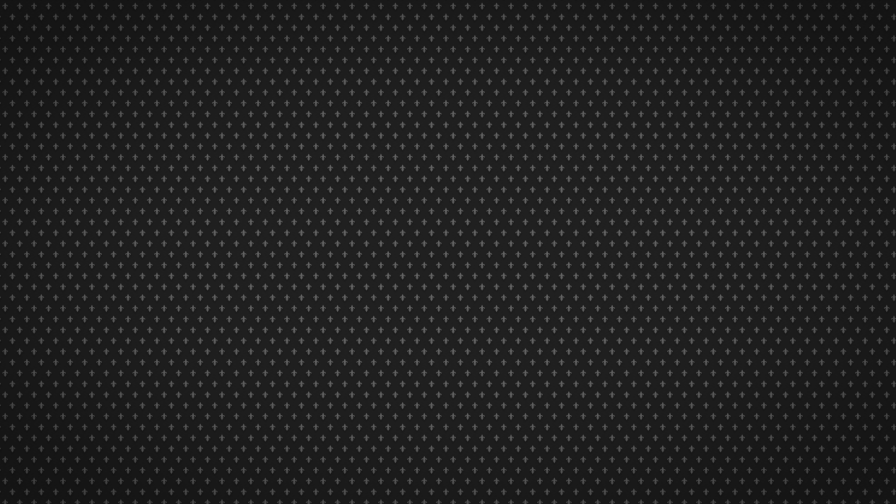
A Shadertoy shader for this pattern:

```glsl
// Dense staggered rows of tiny grey fleur-de-lis on charcoal with a soft vignette.
#define REPEATS vec2(62.0, 41.5)  // cells per canvas width, across and down
#define ANCHOR vec2(0.36, 0.29)   // first motif from the top left, in cells
#define MOTIF_SCALE 54.0          // motif units per canvas width
#define GROUND 0.125
#define INK 0.385
#define VIGNETTE 0.36
#define SHADOW 0.12
#define GRAIN 0.002
#define SOFTNESS 1.25             // sample footprint, in pixels
#define SAMPLES 4

float segmentDist(vec2 p, vec2 a, vec2 b) {
    vec2 pa = p - a, ba = b - a;
    return length(pa - ba * clamp(dot(pa, ba) / dot(ba, ba), 0.0, 1.0));
}

// Pointed lens, h and w are its half height and half width.
float petalDist(vec2 p, float h, float w) {
    p = abs(p);
    float offset = (h * h - w * w) / (2.0 * w);
    float tip = length(p - vec2(0.0, h));
    float side = length(p + vec2(offset, 0.0)) - (offset + w);
    return (p.y - h) * offset > p.x * h ? tip : side;
}

float lilyDist(vec2 p) {
    p.x = abs(p.x);
    float d = petalDist(p - vec2(0.0, 0.065), 0.155, 0.058);
    // Side petal: an arch curling outwards and down
    vec2 c = p - vec2(0.092, 0.005);
    float arch = c.y > 0.0 ? abs(length(c) - 0.052)
                           : length(vec2(abs(c.x) - 0.052, c.y));
    d = min(d, arch - 0.025);
    d = min(d, segmentDist(p, vec2(0.04, 0.0), vec2(0.0, -0.06)) - 0.022);
    // Band, stem and foot
    d = min(d, segmentDist(p, vec2(0.0, -0.06), vec2(0.075, -0.06)) - 0.018);
    d = min(d, petalDist(p - vec2(0.0, -0.11), 0.10, 0.042));
    return min(d, segmentDist(p, vec2(0.0, -0.08), vec2(0.06, -0.125)) - 0.016);
}

// Offset from the nearest motif of two interleaved lattices.
vec2 staggeredCell(vec2 p) {
    vec2 cellSize = MOTIF_SCALE / REPEATS;
    vec2 q = p / cellSize;
    vec2 a = (fract(q + 0.5) - 0.5) * cellSize;
    vec2 b = (fract(q) - 0.5) * cellSize;
    return dot(a, a) < dot(b, b) ? a : b;
}

void mainImage(out vec4 fragColor, in vec2 fragCoord) {
    float pixel = MOTIF_SCALE / iResolution.x;
    vec2 topLeft = vec2(0.0, iResolution.y);
    vec2 anchor = vec2(ANCHOR.x, -ANCHOR.y) * MOTIF_SCALE / REPEATS;
    vec2 p = (fragCoord - topLeft) * pixel - anchor;

    // Average several samples so that the fine petals stay smooth
    float ink = 0.0;
    float subPixel = pixel * SOFTNESS / float(SAMPLES);
    for (int i = 0; i < SAMPLES * SAMPLES; i++) {
        vec2 offset = vec2(i % SAMPLES, i / SAMPLES) - 0.5 * float(SAMPLES - 1);
        float d = lilyDist(staggeredCell(p + offset * subPixel));
        ink += clamp(0.5 - d / subPixel, 0.0, 1.0);
    }
    ink /= float(SAMPLES * SAMPLES);

    // Ground with faint grain and a soft shadow below each motif
    float grain = sin(p.x * 17.0 + 2.0 * sin(p.y * 11.0)) * sin(p.y * 19.0);
    float shadowDist = lilyDist(staggeredCell(p + vec2(0.0, 0.06)));
    float shadow = 1.0 - smoothstep(0.0, 0.12, shadowDist);
    float shade = (GROUND + GRAIN * grain) * (1.0 - SHADOW * shadow);
    shade = mix(shade, INK, ink);

    // Darkening towards the edges
    vec2 uv = fragCoord / iResolution.xy * 2.0 - 1.0;
    shade *= 1.0 - VIGNETTE * smoothstep(0.0, 1.8, dot(uv, uv));
    fragColor = vec4(vec3(shade), 1.0);
}
```
